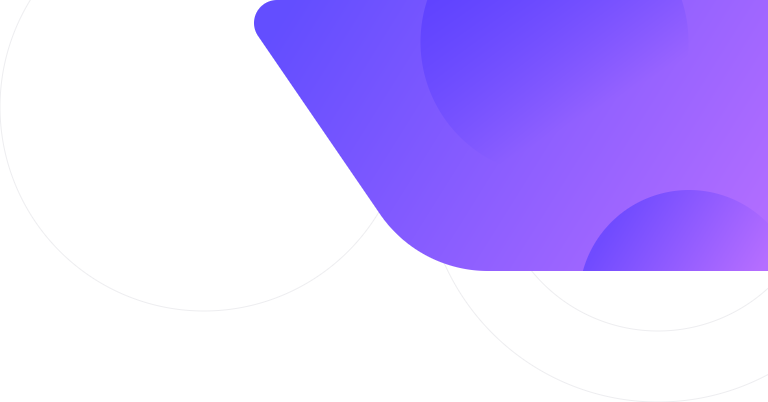
Write a Shadertoy shader that draws this background.

```glsl
#define CANVAS_HEIGHT 402.0
#define PANEL_BOTTOM 271.0
#define SLANT_DIR vec2(0.565, 0.825)
#define LINE_WIDTH 1.0
#define LINE_COLOR vec3(0.93, 0.93, 0.94)
#define INDIGO vec3(0.39, 0.305, 1.0)
#define ORCHID vec3(0.70, 0.43, 1.0)
#define DEEP_BLUE vec3(0.36, 0.25, 1.0)

float pixelSize;

// Antialiased coverage of a signed distance
float fill(float d) {
    return clamp(0.5 - d / pixelSize, 0.0, 1.0);
}

float circle(vec2 p, vec2 center, float radius) {
    return length(p - center) - radius;
}

float outline(float d) {
    return fill(d - 0.5 * LINE_WIDTH) - fill(d + 0.5 * LINE_WIDTH);
}

// Slanted panel, open to the right, with two rounded left corners
float panel(vec2 p) {
    vec2 topCenter = vec2(277.0, 23.0);
    vec2 lowCenter = vec2(488.0, 140.0);
    float topRadius = 23.0;
    float lowRadius = 131.0;
    vec2 outward = vec2(-SLANT_DIR.y, SLANT_DIR.x);

    vec2 fromTop = p - topCenter;
    vec2 fromLow = p - lowCenter;
    if (fromTop.x < 0.0 && dot(fromTop, SLANT_DIR) < 0.0)
        return length(fromTop) - topRadius;
    if (fromLow.x < 0.0 && dot(fromLow, SLANT_DIR) > 0.0)
        return length(fromLow) - lowRadius;

    float slant = dot(fromTop, outward) - topRadius;
    return max(slant, max(p.y - PANEL_BOTTOM, -p.y));
}

// Linear gradient position, 0 at start and 1 at end
float ramp(vec2 p, vec2 dir, float start, float end) {
    return clamp((dot(p, dir) - start) / (end - start), 0.0, 1.0);
}

void mainImage(out vec4 fragColor, in vec2 fragCoord) {
    // Design space with y pointing down
    pixelSize = CANVAS_HEIGHT / iResolution.y;
    vec2 p = vec2(fragCoord.x, iResolution.y - fragCoord.y) * pixelSize;
    vec2 glowDir = vec2(0.85, 0.53);

    // Thin rings on white
    vec2 ringCenter = vec2(658.0, 168.0);
    float rings = outline(circle(p, vec2(204.0, 107.0), 204.0));
    rings = max(rings, outline(circle(p, ringCenter, 163.0)));
    rings = max(rings, outline(circle(p, ringCenter, 234.0)));
    vec3 color = mix(vec3(1.0), LINE_COLOR, rings);

    // Panel gradient
    vec3 surface = mix(INDIGO, ORCHID,
        ramp(p - vec2(262.0, 0.0), glowDir, 30.0, 552.0));

    // Large disc fading into the panel
    vec2 discCenter = vec2(554.5, 42.0);
    float fade = 1.0 - ramp(p - discCenter, vec2(0.5, 0.87), -110.0, 80.0);
    surface = mix(surface, DEEP_BLUE,
        0.9 * fade * fill(circle(p, discCenter, 134.0)));

    // Small disc cut by the lower edge
    vec2 domeCenter = vec2(689.0, 300.0);
    vec3 dome = mix(vec3(0.44, 0.295, 1.0), vec3(0.71, 0.43, 1.0),
        ramp(p - domeCenter, glowDir, -105.0, 45.0));
    surface = mix(surface, dome, fill(circle(p, domeCenter, 110.0)));

    color = mix(color, surface, fill(panel(p)));
    fragColor = vec4(color, 1.0);
}
```
